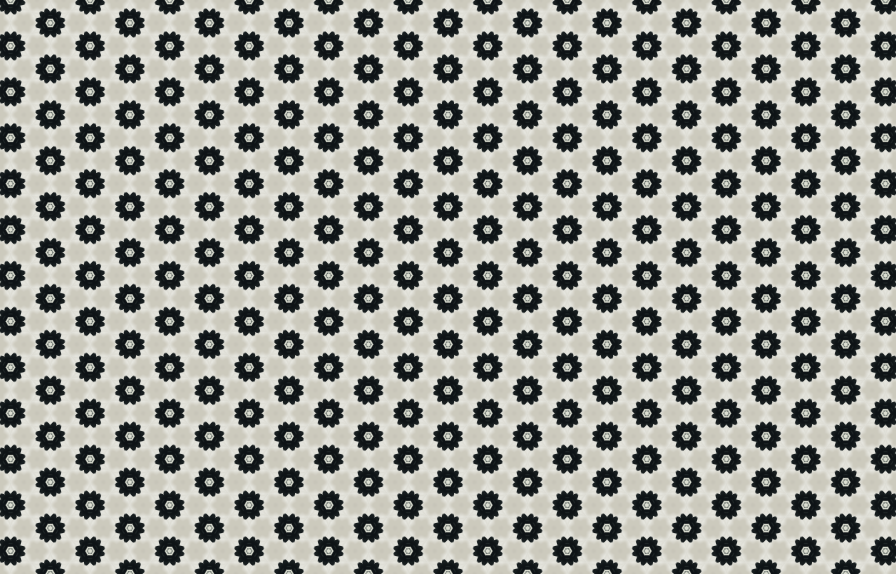
Write a WebGL 1 fragment shader that draws this pattern.

```glsl
precision highp float;
// Hexagonal lattice of dark scalloped blooms with pale hexagonal cores.
// Each cell is folded into a 30 degree wedge, so every detail is mirrored
// twelve times; soft beige rosettes fill the gaps between three blooms.

uniform vec2 u_resolution;

const float PI = 3.14159265;
const float SQRT3 = 1.7320508;
const float REPEATS_DOWN = 12.5;

const vec3 PALE = vec3(0.895, 0.895, 0.868);
const vec3 BEIGE = vec3(0.795, 0.785, 0.735);
const vec3 INK = vec3(0.055, 0.075, 0.085);
const vec3 SLATE = vec3(0.21, 0.25, 0.245);
const vec3 CORE = vec3(0.86, 0.87, 0.82);

float hash(vec2 p) {
  return fract(sin(dot(p, vec2(41.3, 289.1))) * 4375.85);
}

float valueNoise(vec2 p) {
  vec2 i = floor(p);
  vec2 f = fract(p);
  f = f * f * (3.0 - 2.0 * f);
  float low = mix(hash(i), hash(i + vec2(1.0, 0.0)), f.x);
  float high = mix(hash(i + vec2(0.0, 1.0)), hash(i + 1.0), f.x);
  return mix(low, high, f.y);
}

// Offset from the nearest lattice centre; vertical pitch is one.
vec2 hexCell(vec2 p) {
  vec2 size = vec2(SQRT3, 1.0);
  vec2 a = mod(p + 0.5 * size, size) - 0.5 * size;
  vec2 b = mod(p, size) - 0.5 * size;
  return dot(a, a) < dot(b, b) ? a : b;
}

// Angle folded to 0 .. 30 degrees.
float foldAngle(vec2 p) {
  float sector = PI / 3.0;
  float angle = atan(p.y, p.x + 1e-6);
  return abs(mod(angle + 0.5 * sector, sector) - 0.5 * sector);
}

// Coverage of a shape from its signed distance.
float fill(float d, float soft) {
  return 1.0 - smoothstep(-soft, soft, d);
}

// Coverage of a line of given half width around zero distance.
float stroke(float d, float halfWidth, float soft) {
  return fill(abs(d) - halfWidth, soft);
}

// Pale ground with a petalled beige rosette at the cell corner.
vec3 ground(vec2 wedge, float grain) {
  vec2 q = wedge - vec2(1.0 / SQRT3, 0.0);
  float r = length(q);
  float petals = cos(6.0 * atan(q.y, q.x - 1e-6));
  float rosette = fill(r - 0.225 - 0.025 * petals, 0.075);
  float veil = 0.35 * stroke(r - 0.29, 0.01, 0.04);
  float eye = fill(r - 0.04, 0.04);
  vec3 col = mix(PALE, BEIGE, max(rosette * (0.8 + 0.3 * grain), veil));
  col = mix(col, BEIGE * 0.96, 0.5 * eye);
  return col + 0.035 * (grain - 0.5);
}

// Radius of the scalloped rim: two tips in each sixth of a turn.
float rimRadius(float angle) {
  return 0.325 - 0.07 * smoothstep(0.04, 0.30, abs(angle - 0.22));
}

// Dark petals with faint folds and a broken inner ring.
vec3 petals(float r, float angle, float grain, float soft) {
  float outer = smoothstep(0.19, 0.28, r);
  float fold = stroke(angle - 0.50, 0.05, 0.10);
  float ring = stroke(r - 0.165, 0.008, soft) * smoothstep(0.1, 0.4, angle);
  float light = outer * (0.65 * fold + 0.55 * grain) + 0.5 * ring;
  return mix(INK, SLATE, clamp(light, 0.0, 1.0));
}

// Pale hexagon with a dotted grey ring around a light eye.
vec3 addCore(vec3 col, float r, vec2 wedge, float soft) {
  float hexRadius = dot(wedge, vec2(0.5 * SQRT3, 0.5));
  col = mix(col, CORE, fill(hexRadius - 0.092, soft));
  float ring = stroke(r - 0.053, 0.009, soft);
  float dots = fill(length(wedge - vec2(0.055, 0.0)) - 0.014, soft);
  return mix(col, SLATE, max(0.55 * ring, 0.75 * dots));
}

void main() {
  // Lattice units, measured from the middle of the top edge.
  vec2 origin = vec2(0.5 * u_resolution.x, u_resolution.y);
  vec2 p = (gl_FragCoord.xy - origin) * REPEATS_DOWN / u_resolution.y;
  p.y += 0.5;
  float soft = 0.012 + 0.55 * REPEATS_DOWN / u_resolution.y;

  vec2 cell = hexCell(p);
  float r = length(cell);
  float angle = foldAngle(cell);
  vec2 wedge = r * vec2(cos(angle), sin(angle));
  float grain = 0.6 * valueNoise(wedge * 13.0 + 3.7)
              + 0.4 * valueNoise(wedge * 27.0 + 9.1);

  vec3 col = ground(wedge, grain);
  vec3 bloom = petals(r, angle, grain, soft);
  bloom = addCore(bloom, r, wedge, 0.75 * soft);
  col = mix(col, bloom, fill(r - rimRadius(angle), soft));
  gl_FragColor = vec4(col, 1.0);
}
```
